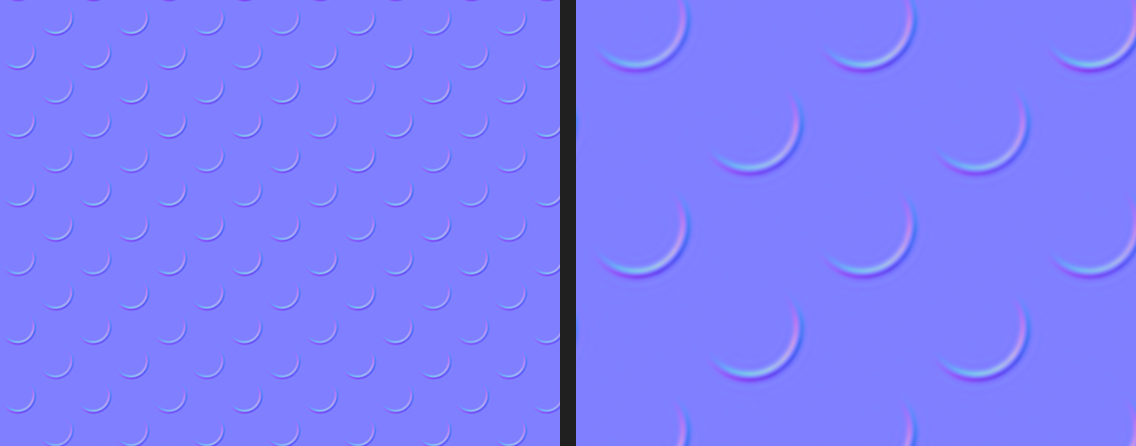
Left: the whole. Right: its middle third, enlarged.
Write a WebGL 1 fragment shader that draws this texture map.

```glsl
precision highp float;

uniform vec2 u_resolution;

float hash(vec2 cell) {
    return fract(sin(dot(cell, vec2(41.3, 289.1))) * 4375.5);
}

float bell(float x, float width) {
    return exp(-x * x / (width * width));
}

// Slight unevenness from layered sines
float unevenness(vec2 p) {
    return sin(p.x * 310.0 + 2.0 * sin(p.y * 170.0))
         + sin(p.y * 390.0 + 2.0 * sin(p.x * 230.0))
         + sin((p.x + p.y) * 720.0);
}

// Sideways tilt of the surface around one crescent-lit stud
vec2 studTilt(vec2 fromCentre, float seed) {
    float radius = length(fromCentre);
    vec2 outward = fromCentre / max(radius, 0.0001);
    float d = radius - 0.0298;

    // Full strength at the lower right, fading out towards both tips
    float crescent = smoothstep(-0.2, 0.85, dot(outward, vec2(0.6, -0.8)));
    float wobble = 1.0 + 0.1 * sin(outward.x * 9.0 + seed * 6.28) * sin(outward.y * 13.0);
    float strength = crescent * wobble * mix(0.88, 1.08, seed);

    // Bright inner slope, dark outer slope, then faint ripples
    float soft = 0.7 / u_resolution.x;
    float inner = 0.28 * bell(d + 0.0018, max(0.0012 + 0.0006 * crescent, soft));
    float outer = 0.25 * bell(d - 0.0016, max(0.0011 + 0.0005 * crescent, soft));
    float ripple = 0.045 * sin(d * 1150.0) * exp(-abs(d) * 190.0);
    return vec2(outward.x, -outward.y) * (inner - outer + ripple) * strength;
}

void main() {
    vec2 p = gl_FragCoord.xy / u_resolution.x;
    vec2 period = vec2(0.1349, 0.1227);
    vec2 tilt = vec2(0.0);

    // Two interleaved lattices give the staggered rows
    for (int i = 0; i < 2; i++) {
        float shift = 0.5 * float(i);
        vec2 grid = (p - vec2(0.0992, 0.0295)) / period + shift;
        vec2 cell = floor(grid + 0.5);
        tilt += studTilt((grid - cell) * period, hash(cell + 17.0 * shift));
    }

    tilt += 0.0013 * vec2(unevenness(p), unevenness(p.yx + 0.37));

    // Pack the unit normal into colour
    float facing = sqrt(max(0.0, 1.0 - 4.0 * dot(tilt, tilt)));
    gl_FragColor = vec4(0.5 + tilt, 0.5 + 0.5 * facing, 1.0);
}
```
